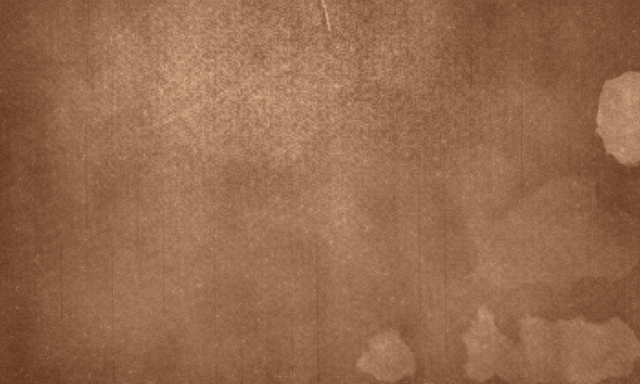
Write a WebGL 2 fragment shader that draws this texture.

```glsl
#version 300 es
precision highp float;
// Aged brown paper: mottled glow, ragged worn patches, creases, streaks and fine grain.

uniform vec2 u_resolution;
out vec4 fragColor;

// Colour ramp, and the red levels at its two ends
const vec3 DARK_BROWN = vec3(0.40, 0.235, 0.135);
const vec3 PALE_TAN = vec3(0.82, 0.65, 0.52);

// Broad light
const float BASE_TONE = 0.525;
const float BODY_GLOW = 0.075;
const float TOP_GLOW = 0.095;
const float LOW_GLOW = 0.035;
const float EDGE_SHADE = 0.085;

// Surface detail
const float MOTTLE = 0.20;
const float STREAK = 0.045;
const float GRAIN_SCALE = 210.0;
const float GRAIN_DIM = 0.10;
const float GRAIN_LIT = 0.25;
const float LINE_COUNT = 15.0;
const float LINE_DEPTH = 0.04;

// Worn patches: centre and radii, then gain and edge softness
const int PATCHES = 6;
const vec4 PATCH_SHAPE[PATCHES] = vec4[](
    vec4(1.63, 0.69, 0.07, 0.12), vec4(1.43, 0.09, 0.19, 0.11),
    vec4(1.46, 0.34, 0.17, 0.15), vec4(1.01, 0.05, 0.06, 0.07),
    vec4(0.64, 0.84, 0.42, 0.25), vec4(1.23, 0.55, 0.11, 0.09));
const vec2 PATCH_LOOK[PATCHES] = vec2[](
    vec2(0.17, 0.06), vec2(0.085, 0.09), vec2(0.04, 0.08),
    vec2(0.085, 0.10), vec2(0.04, 0.25), vec2(0.04, 0.30));

float hash(vec2 p) {
    return fract(sin(dot(p, vec2(127.1, 311.7))) * 43758.5453);
}

float noise(vec2 p) {
    vec2 i = floor(p), f = fract(p);
    f = f * f * (3.0 - 2.0 * f);
    return mix(mix(hash(i), hash(i + vec2(1, 0)), f.x),
               mix(hash(i + vec2(0, 1)), hash(i + vec2(1, 1)), f.x), f.y);
}

float fbm(vec2 p) {
    float sum = 0.0, amp = 0.5;
    for (int i = 0; i < 5; i++) {
        sum += amp * noise(p);
        p = mat2(1.6, 1.2, -1.2, 1.6) * p + 7.3;
        amp *= 0.5;
    }
    return sum / 0.97;
}

float glow(vec2 p, vec2 centre, vec2 radii) {
    vec2 d = (p - centre) / radii;
    return exp(-dot(d, d));
}

// Soft mark along a segment
float crease(vec2 p, vec2 a, vec2 b, float width) {
    vec2 pa = p - a, ba = b - a;
    float h = clamp(dot(pa, ba) / dot(ba, ba), 0.0, 1.0);
    return smoothstep(width, 0.0, length(pa - ba * h));
}

// Ragged lighter areas where the surface has worn away
float wornPatches(vec2 p) {
    float ragged = (fbm(p * 8.0 + 3.0) - 0.5) * 1.8;
    float wear = 0.55 + 0.9 * fbm(p * 22.0);
    float tone = 0.0;
    for (int i = 0; i < PATCHES; i++) {
        vec4 shape = PATCH_SHAPE[i];
        vec2 look = PATCH_LOOK[i];
        float d = length((p - shape.xy) / shape.zw) + ragged;
        float rim = smoothstep(0.3, 0.0, abs(d - 1.15)) * 0.15;
        tone += look.x * (wear * smoothstep(1.0 + look.y, 1.0 - look.y, d) - rim);
    }
    return tone;
}

void main() {
    vec2 p = gl_FragCoord.xy / u_resolution.y;
    float width = u_resolution.x / u_resolution.y;

    // Broad light and darkened edges
    float topGlow = glow(p, vec2(0.76, 0.82), vec2(0.48, 0.28));
    float tone = BASE_TONE + BODY_GLOW * glow(p, vec2(0.76, 0.5), vec2(0.75, 0.6))
        + TOP_GLOW * topGlow + LOW_GLOW * glow(p, vec2(0.48, 0.18), vec2(0.35, 0.22));
    float side = exp(-p.x * 6.0) + 0.5 * exp((p.x - width) * 7.0)
        + 0.35 * exp(-p.y * 14.0) + 0.5 * glow(p, vec2(1.5, 1.0), vec2(0.3, 0.12));
    tone -= EDGE_SHADE * side;

    // Stains and vertical streaks
    tone += MOTTLE * (fbm(p * 4.5) - 0.5);
    tone += STREAK * (noise(p * vec2(18.0, 2.0) + 11.0) - 0.5);
    tone += wornPatches(p);

    // Thin upright lines, broken along their length
    float lineX = p.x * LINE_COUNT + 0.15 * noise(vec2(p.y * 3.0, 4.0));
    float line = smoothstep(0.045, 0.0, abs(fract(lineX) - 0.5));
    tone -= LINE_DEPTH * line * smoothstep(0.4, 0.8, noise(vec2(floor(lineX) * 5.0, p.y * 4.0)));

    // Long crease and a short torn nick at the top
    vec2 bent = p + 0.008 * (vec2(noise(p * 30.0), noise(p * 30.0 + 9.0)) - 0.5);
    tone += 0.045 * crease(bent, vec2(0.40, 0.67), vec2(0.75, 0.83), 0.014);
    tone += 0.15 * crease(bent, vec2(0.842, 1.0), vec2(0.858, 0.92), 0.005);
    tone -= 0.07 * crease(bent, vec2(0.832, 1.0), vec2(0.850, 0.92), 0.012);

    // Paper grain, stronger in the light, with pale flecks
    float grain = 0.65 * noise(p * GRAIN_SCALE) + 0.35 * noise(p * GRAIN_SCALE * 0.43 + 5.0);
    float lit = clamp(topGlow + (tone - 0.6) * 2.0, 0.0, 1.0);
    tone += mix(GRAIN_DIM, GRAIN_LIT, lit) * (grain - 0.5);
    tone += 0.06 * smoothstep(0.78, 0.95, grain);

    float shade = clamp((tone - DARK_BROWN.r) / (PALE_TAN.r - DARK_BROWN.r), 0.0, 1.0);
    fragColor = vec4(mix(DARK_BROWN, PALE_TAN, shade), 1.0);
}
```
